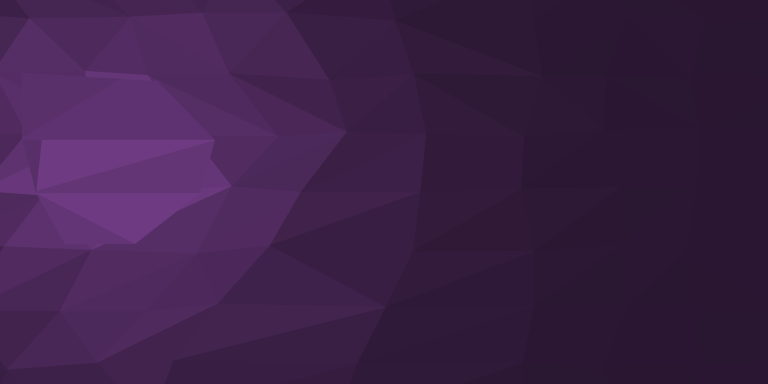
This background is drawn by a WebGL 2 fragment shader. Its source:

```glsl
#version 300 es
precision highp float;
// Low-poly violet backdrop: a jittered triangle mesh whose columns bend around
// a glow at the left. Each facet takes one flat tone from its distance to the
// glow, and a bright faceted gem lies over the glow's centre.
uniform vec2 u_resolution;
out vec4 outColor;

const vec3 VIOLET = vec3(0.43, 0.23, 0.51);

float hash(vec2 p) {
  return fract(sin(dot(p, vec2(127.1, 311.7))) * 43758.5453);
}

// Signed distance to the line a-b, positive on its left
float side(vec2 p, vec2 a, vec2 b) {
  vec2 e = b - a, q = p - a;
  return (e.x * q.y - e.y * q.x) / length(e);
}

// Pixel-wide smooth coverage of a signed distance
float cover(float d) {
  return clamp(0.5 + d * u_resolution.y, 0.0, 1.0);
}

// Mesh vertex: straight rows, columns bowed around the glow
vec2 node(vec2 id) {
  float bend = 0.11 * (1.0 - smoothstep(3.0, 5.0, id.x));
  vec2 base = vec2(0.28 + 0.22 * id.x - bend * abs(id.y - 4.2),
                   0.05 + 0.151 * id.y);
  vec2 jitter = vec2(hash(id), hash(id + 37.0)) - 0.5;
  return base + jitter * vec2(0.08, 0.025);
}

// Flat tone of a facet, falling off from the glow
float facetTone(vec2 center, float seed) {
  float d = distance(center, vec2(0.3, 0.58));
  float glow = 0.72 * exp(-1.6 * d - d * d);
  return 0.375 + glow * (0.86 + 0.28 * seed) + 0.012 * (seed - 0.5);
}

// Adds one counterclockwise triangle as (weighted tone, weight)
vec2 facet(vec2 p, vec2 a, vec2 b, vec2 c, float seed) {
  float d = min(side(p, a, b), min(side(p, b, c), side(p, c, a)));
  float w = cover(d);
  return vec2(w * facetTone((a + b + c) / 3.0, seed), w);
}

float meshTone(vec2 p) {
  float row = floor((p.y - 0.05) / 0.151);
  vec2 sum = vec2(0.0);
  for (float r = -1.0; r <= 1.0; r++) {
    for (float c = -2.0; c <= 9.0; c++) {
      vec2 id = vec2(c, row + r);
      vec2 a = node(id), b = node(id + vec2(1, 0));
      vec2 d = node(id + vec2(0, 1)), e = node(id + vec2(1, 1));
      float s = hash(id + 11.3), t = hash(id + 71.9);
      // Either diagonal may split the cell
      if (hash(id + 5.7) < 0.6) {
        sum += facet(p, a, b, e, s) + facet(p, a, e, d, t);
      } else {
        sum += facet(p, a, b, d, s) + facet(p, b, e, d, t);
      }
    }
  }
  return sum.x / max(sum.y, 0.0001);
}

// Convex outline of the gem
float gemDistance(vec2 p) {
  vec2 rim[8] = vec2[8](
    vec2(0.057, 0.810), vec2(0.057, 0.641), vec2(0.094, 0.497),
    vec2(0.169, 0.365), vec2(0.352, 0.365), vec2(0.521, 0.497),
    vec2(0.560, 0.635), vec2(0.409, 0.789));
  float d = 1.0;
  for (int i = 0; i < 8; i++) {
    d = min(d, side(p, rim[i], rim[(i + 1) % 8]));
  }
  return d;
}

// Gem facets, from the crown down to the base
float gemTone(vec2 p) {
  float crown = mix(0.86, 0.82, cover(side(p, vec2(0.057, 0.64), vec2(0.307, 0.79))));
  float belt = mix(1.0, 0.90, cover(side(p, vec2(0.560, 0.635), vec2(0.094, 0.503))));
  belt = mix(belt, 0.80, cover(side(p, vec2(0.094, 0.497), vec2(0.109, 0.637))));
  float base = mix(1.0, 0.91, cover(side(p, vec2(0.352, 0.365), vec2(0.094, 0.497))));
  float tone = mix(crown, belt, cover(0.636 - p.y));
  return mix(tone, base, cover(0.497 - p.y));
}

void main() {
  vec2 p = gl_FragCoord.xy / u_resolution.y;
  float tone = mix(meshTone(p), gemTone(p), cover(gemDistance(p)));
  outColor = vec4(VIOLET * tone, 1.0);
}
```
